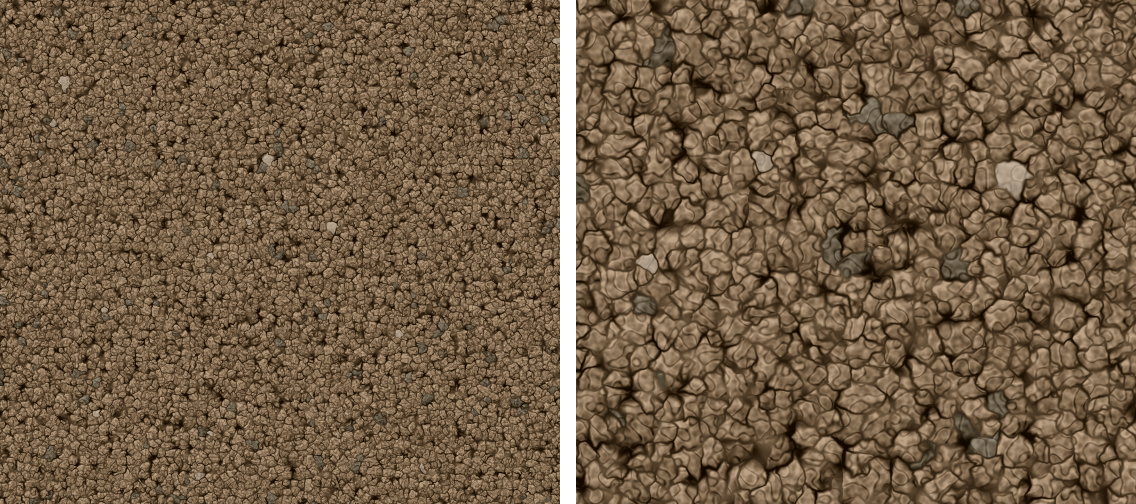
Left: the whole. Right: its middle third, enlarged.
Reproduce this texture procedurally as a Shadertoy shader.

```glsl
// Tightly packed angular brown mineral granules with dark gaps between them.

const float GRAINS_PER_HEIGHT = 64.0;
const int   FACETS            = 5;
const int   SAMPLES           = 2;      // per axis, for smooth edges
const float TAU               = 6.28319;

const vec3 DARK_BROWN = vec3(0.20, 0.14, 0.07);
const vec3 MID_BROWN  = vec3(0.45, 0.36, 0.26);
const vec3 LIGHT_TAN  = vec3(0.66, 0.56, 0.45);
const vec3 PALE_CHIP  = vec3(0.78, 0.73, 0.67);
const vec3 SLATE_TINT = vec3(0.78, 0.84, 0.88);

const vec2  LIGHT_DIR      = vec2(-0.55, 0.83);
const float BASE_TONE      = 0.73;
const float GRAIN_CONTRAST = 0.26;
const float ROUGHNESS      = 0.55;
const float CREASE_DEPTH   = 0.42;
const float GLINT          = 0.20;
const float BEVEL_LIGHT    = 0.24;
const float GAP_WIDTH      = 0.34;
const float GAP_TONE       = 0.10;
const float GAP_VARIATION  = 0.75;
const float WARP           = 0.18;
const float PALE_SHARE     = 0.003;
const float SLATE_SHARE    = 0.025;

vec2 hash2(vec2 p) {
    vec3 q = fract(p.xyx * vec3(0.1031, 0.1030, 0.0973));
    q += dot(q, q.yzx + 33.33);
    return fract((q.xx + q.yz) * q.zy);
}

float cornerSlope(vec2 cell, vec2 offset) {
    float a = TAU * hash2(cell).x;
    return dot(vec2(cos(a), sin(a)), offset);
}

float gradientNoise(vec2 p) {
    vec2 i = floor(p), f = p - i;
    vec2 u = f * f * f * (f * (f * 6.0 - 15.0) + 10.0);
    vec2 e = vec2(0.0, 1.0);
    return mix(mix(cornerSlope(i, f),        cornerSlope(i + e.yx, f - e.yx), u.x),
               mix(cornerSlope(i + e, f - e), cornerSlope(i + 1.0, f - 1.0),  u.x), u.y);
}

// Polygonal cone: xy is the steepest facet direction, z the distance.
vec3 facetDistance(vec2 p, vec2 id) {
    vec2 seed = hash2(id + 71.3);
    float radius = mix(0.38, 0.76, seed.y);
    vec3 result = vec3(0.0, 0.0, -1.0);
    for (int k = 0; k < FACETS; k++) {
        vec2 r = hash2(id + 13.7 * float(k + 1));
        float a = TAU * (seed.x + (float(k) + 0.8 * (r.x - 0.5)) / float(FACETS));
        vec2 dir = vec2(cos(a), sin(a));
        float d = dot(p, dir) / (radius * mix(0.75, 1.2, r.y));
        if (d > result.z) result = vec3(dir, d);
    }
    return result;
}

vec3 granules(vec2 p) {
    vec2 q = p + WARP * vec2(gradientNoise(p * 2.1), gradientNoise(p * 2.1 + 47.0));
    vec2 cell = floor(q);

    // The highest cone owns the point; the runner-up sets the gap.
    float best = -9.0, second = -9.0;
    vec2 owner = cell, facet = vec2(0.0);
    for (int y = -1; y <= 1; y++)
    for (int x = -1; x <= 1; x++) {
        vec2 id = cell + vec2(x, y);
        vec2 center = id + mix(vec2(0.05), vec2(0.95), hash2(id));
        vec3 cone = facetDistance(q - center, id);
        float height = 0.35 * (hash2(id + 5.9).x - 0.5) - cone.z;
        if (height > best) {
            second = best;
            best = height;
            owner = id;
            facet = cone.xy;
        } else {
            second = max(second, height);
        }
    }
    float edge = best - second;
    vec2 kind = hash2(owner + 151.0);

    // Surface relief: rough grit, dark creases with bright lips, lit bevels.
    float grit = gradientNoise(p * 3.1 + owner * 0.37)
               + 0.5 * gradientNoise(p * 5.7 + 19.0);
    float fold = gradientNoise(p * 1.6 + owner * 3.3);
    float crease = 1.0 - smoothstep(0.0, 0.11, abs(fold));
    float lip = 1.0 - smoothstep(0.0, 0.09, abs(fold - 0.16));
    float bevel = smoothstep(0.25, 0.8, -best) * dot(facet, LIGHT_DIR);
    float tone = BASE_TONE + GRAIN_CONTRAST * (kind.y - 0.5) + ROUGHNESS * grit
               - CREASE_DEPTH * crease + GLINT * lip + BEVEL_LIGHT * bevel;

    // Gaps vary from open shadow to tight contact; pits lie deeper.
    float gap = smoothstep(0.0, GAP_WIDTH, edge);
    float pit = smoothstep(-1.40, -0.90, best);
    float gapTone = GAP_TONE + GAP_VARIATION * gradientNoise(p * 0.9 + 83.0);
    float open = gap * mix(0.3, 1.0, pit);
    tone = clamp(mix(gapTone - 0.2 * (1.0 - pit), tone, open), -0.25, 1.2);

    vec3 color = tone < 0.5 ? mix(DARK_BROWN, MID_BROWN, tone * 2.0)
                            : mix(MID_BROWN, LIGHT_TAN, tone * 2.0 - 1.0);
    if (kind.x < PALE_SHARE) color = mix(color, PALE_CHIP, 0.55 * open);
    else if (kind.x < PALE_SHARE + SLATE_SHARE) color *= SLATE_TINT;
    return max(color, 0.0);
}

void mainImage(out vec4 fragColor, in vec2 fragCoord) {
    vec3 sum = vec3(0.0);
    for (int j = 0; j < SAMPLES; j++)
    for (int i = 0; i < SAMPLES; i++) {
        vec2 offset = (vec2(i, j) + 0.5) / float(SAMPLES) - 0.5;
        sum += granules((fragCoord + offset) / iResolution.y * GRAINS_PER_HEIGHT);
    }
    fragColor = vec4(sum / float(SAMPLES * SAMPLES), 1.0);
}
```
